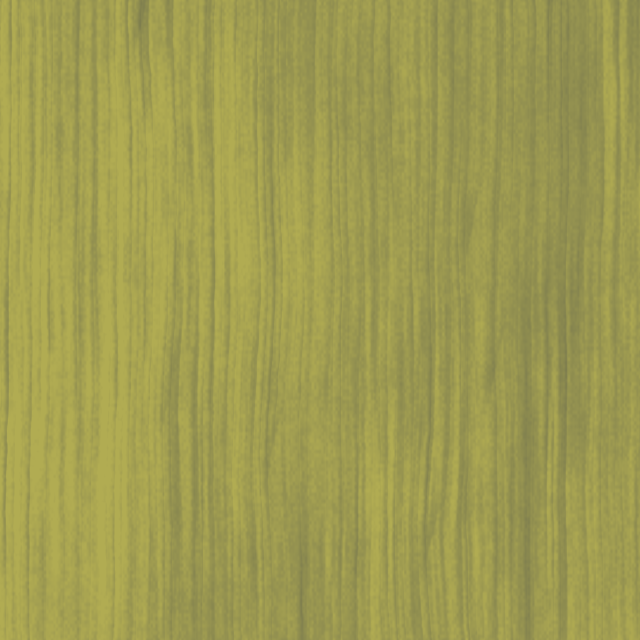
Write a WebGL 2 fragment shader that draws this texture.

```glsl
#version 300 es
precision highp float;

uniform vec2 u_resolution;
out vec4 fragColor;

float hash(vec2 p) {
    vec3 q = fract(vec3(p.xyx) * 0.1031);
    q += dot(q, q.yzx + 33.33);
    return fract((q.x + q.y) * q.z);
}

float noise(vec2 p) {
    vec2 cell = floor(p);
    vec2 f = fract(p);
    f = f * f * (3.0 - 2.0 * f);
    float low = mix(hash(cell), hash(cell + vec2(1.0, 0.0)), f.x);
    float high = mix(hash(cell + vec2(0.0, 1.0)), hash(cell + 1.0), f.x);
    return mix(low, high, f.y);
}

// Noise centred on zero, stretched by separate scales across and along the grain
float streak(vec2 p, float across, float along) {
    return noise(p * vec2(across, along) + across * 1.7) - 0.5;
}

// Growth lines: a slow darkening that ends in a crisp edge
float growthLines(vec2 p, float count) {
    float phase = p.x * count + 2.4 * streak(p, 9.0, 0.3);
    float ring = floor(phase);
    float f = fract(phase);
    float profile = smoothstep(0.35, 0.85, f) * (1.0 - smoothstep(0.85, 1.0, f));
    float fade = noise(vec2(ring * 3.7 + 11.0, p.y * 2.6));
    return profile * (0.25 + 0.75 * hash(vec2(ring, count))) * smoothstep(0.05, 0.75, fade);
}

void main() {
    vec2 uv = gl_FragCoord.xy / u_resolution.y;

    // Gentle waviness of the grain
    vec2 p = uv;
    p.x += 0.020 * streak(uv, 3.0, 2.0) + 0.006 * streak(uv, 8.0, 6.0);
    p.x += 0.002 * streak(uv, 30.0, 34.0);

    // Short slanted flaws that bend the grain around them
    float flaws = 0.0;
    for (int i = 0; i < 6; i++) {
        float k = float(i);
        vec2 centre = vec2(hash(vec2(k, 3.0)), hash(vec2(k, 17.0)));
        vec2 d = uv - centre;
        p.x += 0.008 * exp(-dot(d * vec2(16.0, 9.0), d * vec2(16.0, 9.0)));
        d.x -= 0.22 * d.y + 0.010 * streak(uv, 5.0, 18.0);
        float width = d.x > 0.0 ? 0.003 : 0.012;
        float lengthFade = exp(-pow(d.y / 0.055, 2.0));
        flaws += exp(-pow(d.x / width, 2.0)) * lengthFade * (0.5 + 0.5 * hash(vec2(k, 29.0)));
    }

    // Broad light and dark bands
    float tone = 0.66;
    tone += 0.76 * streak(p, 6.5, 1.5);
    tone += 0.58 * streak(p, 17.0, 1.5);
    tone += 0.22 * streak(uv, 6.0, 7.0);

    // Fine fibres, stronger in some areas
    float fibreStrength = 0.5 + noise(p * vec2(8.0, 2.5) + 41.0);
    tone += 0.46 * fibreStrength * streak(p, 105.0, 3.0);
    tone += 0.38 * fibreStrength * streak(p, 195.0, 11.0);

    // Growth lines at two spacings, and the flaws
    tone -= 0.66 * growthLines(p, 39.0);
    tone -= 0.42 * growthLines(p + vec2(0.37, 0.21), 84.0);
    tone -= 0.50 * flaws;

    // Soft mottling and pores
    tone += 0.16 * streak(uv, 70.0, 55.0);
    tone += 0.32 * streak(uv, 270.0, 180.0);

    // Pale wood levels off softly, dark lines stay deep
    tone = min(tone, mix(tone, 0.85, 0.28));
    tone = max(tone, mix(tone, 0.30, 0.30));
    vec3 darkWood = vec3(0.54, 0.535, 0.31);
    vec3 paleWood = vec3(0.69, 0.67, 0.32);
    fragColor = vec4(mix(darkWood, paleWood, clamp(tone, -0.3, 1.02)), 1.0);
}
```
